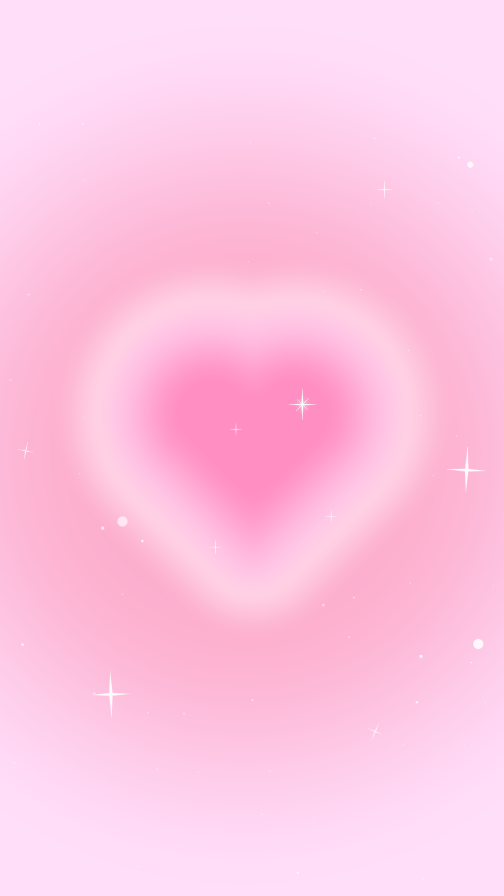
A Shadertoy shader for this background:

```glsl
// A soft glowing heart on a pink radial haze, with sparkles and fine dust.
// A heart distance field drives the colour bands; lengths are in canvas widths.
// Sparkles are tapered crosses, small ones on two rings; dust is a hashed grid.

float hash(vec2 p) {
    return fract(sin(dot(p, vec2(127.1, 311.7))) * 43758.5453);
}

mat2 rotate(float a) {
    return mat2(cos(a), sin(a), -sin(a), cos(a));
}

// Signed distance to a unit heart with its tip at the origin
float heart(vec2 p) {
    p.x = sqrt(p.x * p.x + 0.004);   // rounds the crease along the axis
    if (p.x + p.y > 1.0) return length(p - vec2(0.25, 0.75)) - 0.3536;
    vec2 toNotch = p - vec2(0.0, 1.0);
    vec2 toSide = p - 0.5 * max(p.x + p.y, 0.0);
    return sqrt(min(dot(toNotch, toNotch), dot(toSide, toSide))) * sign(p.x - p.y);
}

float fill(float d) {
    float blur = 0.75 / iResolution.x;
    return 1.0 - smoothstep(-blur, blur, d);
}

// Four-pointed cross whose arms narrow towards their ends
float sparkle(vec2 p, float size, float tilt) {
    p = abs(rotate(tilt) * p);
    float upright = p.x - 0.08 * (size - p.y);
    float level = p.y - 0.08 * (0.85 * size - p.x);
    return max(fill(max(upright, p.y - size)), fill(max(level, p.x - 0.85 * size)));
}

// One faint dot in some of the grid cells
float dust(vec2 p) {
    vec2 grid = p * 9.0;
    vec2 cell = floor(grid);
    vec2 spot = 0.15 + 0.7 * vec2(hash(cell), hash(cell + 17.3));
    float radius = mix(0.001, 0.0034, pow(hash(cell + 41.7), 3.0));
    float present = step(0.58, hash(cell + 73.1));
    return present * fill(length(grid - cell - spot) / 9.0 - radius) * mix(0.35, 0.9, hash(cell + 5.9));
}

void mainImage(out vec4 fragColor, in vec2 fragCoord) {
    // Width runs 0 to 1; height is scaled to a 16:9 portrait canvas
    vec2 p = fragCoord / iResolution.xy * vec2(1.0, 16.0 / 9.0);

    // Rose haze fading to pale lilac
    vec3 rose = vec3(0.99, 0.685, 0.805);
    vec3 lilac = vec3(1.0, 0.87, 0.98);
    float haze = smoothstep(0.3, 0.88, length(p - vec2(0.485, 0.875)));
    vec3 color = mix(rose, lilac, haze);

    // Heart: pale rim, pink band, hot core
    float d = 0.34 * heart((p - vec2(0.502, 0.701)) / 0.34);
    vec3 band = mix(vec3(1.0, 0.775, 0.9), vec3(1.0, 0.825, 0.895), smoothstep(0.05, 0.12, d));
    color = mix(color, band, 1.0 - smoothstep(0.09, 0.2, d));
    color = mix(color, vec3(1.0, 0.555, 0.76), 1.0 - smoothstep(-0.07, 0.08, d));

    // Large sparkles
    float light = sparkle(p - vec2(0.926, 0.845), 0.045, 0.04);
    light = max(light, sparkle(p - vec2(0.22, 0.4), 0.045, -0.03));
    vec2 star = p - vec2(0.6, 0.975);
    light = max(light, sparkle(star, 0.03, 0.0));
    light = max(light, 0.9 * sparkle(star, 0.018, 0.785));
    light = max(light, 0.35 * exp(-dot(star, star) * 9000.0));

    // Small sparkles on a wide ring and a tight ring
    for (int i = 0; i < 3; i++) {
        float k = float(i);
        float wide = 1.07 + 2.05 * k;
        float tight = 1.97 + 2.0 * k;
        vec2 outer = vec2(0.532, 0.87) + vec2(0.481, 0.606) * vec2(cos(wide), sin(wide));
        vec2 inner = vec2(0.523, 0.796) + 0.141 * vec2(cos(tight), sin(tight));
        light = max(light, 0.85 * sparkle(p - outer, 0.017, 0.2 * k));
        light = max(light, 0.85 * sparkle(p - inner, 0.013, 0.0));
    }

    // Round orbs and dust
    light = max(light, 0.7 * fill(length(p - vec2(0.243, 0.743)) - 0.01));
    light = max(light, 0.95 * fill(length(p - vec2(0.949, 0.5)) - 0.01));
    light = max(light, 0.9 * fill(length(p - vec2(0.933, 1.451)) - 0.006));
    light = max(light, dust(p) * smoothstep(0.0, 0.15, d));

    fragColor = vec4(mix(color, vec3(1.0, 0.98, 0.99), light), 1.0);
}
```
